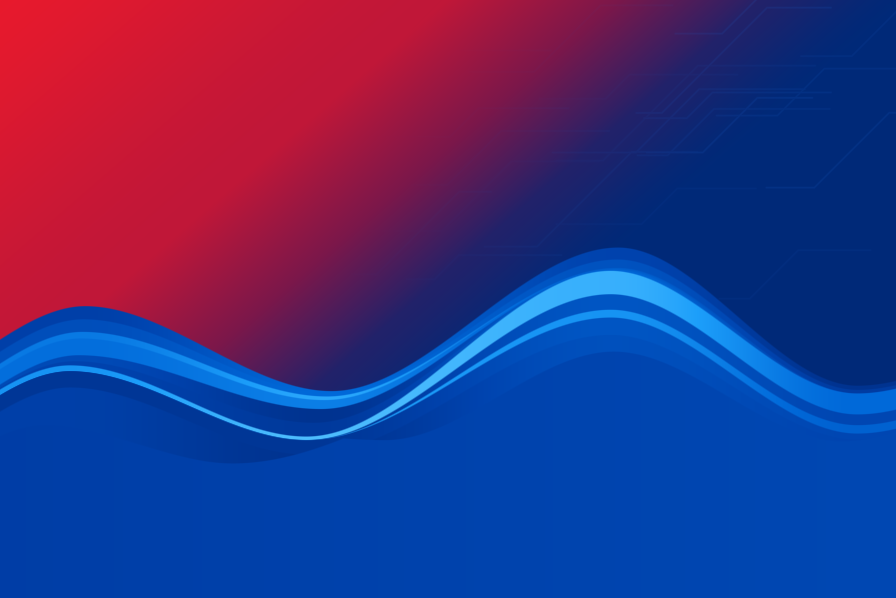
This background is drawn by a Shadertoy shader. Its source:

```glsl
// A red to navy diagonal gradient with faint circuit traces, crossed by a blue
// silk ribbon above a royal blue floor. The ribbon is a stack of smooth waves,
// painted top to bottom, each with its own heights and tones along the canvas.

#define KNOTS vec4(0.095, 0.370, 0.690, 0.957) // x of crest, trough, crest, trough
#define SKEW vec4(0.6, 1.0, 0.3, 0.0)          // how far a layer's lag moves each knot
#define END_DROP 0.162                         // fall left of the first crest
#define END_RISE 0.080                         // climb right of the last trough
#define GRADIENT_TILT 0.77
#define TRACE_COUNT 22
#define TRACE_WIDTH 0.0012
#define TRACE_GLOW 0.16

const vec3 NAVY  = vec3(0.00, 0.14, 0.45);
const vec3 ROYAL = vec3(0.00, 0.26, 0.68);
const vec3 AZURE = vec3(0.00, 0.41, 0.85);
const vec3 SKY   = vec3(0.11, 0.62, 0.98);
const vec3 ICE   = vec3(0.38, 0.79, 1.00);

// Hash without sine
float hash(float n) {
    n = fract(n * 0.1031);
    n *= n + 33.33;
    return fract(n * (n + n));
}

// Blue ramp: 0 navy, 1 royal, 2 azure, 3 sky, 4 ice
vec3 blueTone(float t) {
    vec3 c = mix(NAVY, ROYAL, clamp(t, 0.0, 1.0));
    c = mix(c, AZURE, clamp(t - 1.0, 0.0, 1.0));
    c = mix(c, SKY, clamp(t - 2.0, 0.0, 1.0));
    return mix(c, ICE, clamp(t - 3.0, 0.0, 1.0));
}

// Eased interpolation of four values placed at four knots
float along(float x, vec4 k, vec4 v) {
    float a = mix(v.x, v.y, smoothstep(k.x, k.y, x));
    a = mix(a, v.z, smoothstep(k.y, k.z, x));
    return mix(a, v.w, smoothstep(k.z, k.w, x));
}

float wave(float x, vec4 k, vec4 heights) {
    return along(x, k, heights)
        - END_DROP * (1.0 - smoothstep(k.x - 0.24, k.x, x))
        + END_RISE * smoothstep(k.w, k.w + 0.22, x);
}

// Coverage of the area where d is positive
float fill(float d) {
    float w = 0.75 * fwidth(d);
    return smoothstep(-w, w, d);
}

// Fill everything below one wave
void layer(inout vec3 col, vec2 uv, float lag, vec4 heights, vec4 tones) {
    vec4 k = KNOTS - lag * SKEW;
    vec3 paint = blueTone(along(uv.x, k, tones));
    col = mix(col, paint, fill(wave(uv.x, k, heights) - uv.y));
}

float segment(vec2 p, vec2 a, vec2 b) {
    vec2 pa = p - a, ba = b - a;
    return length(pa - ba * clamp(dot(pa, ba) / dot(ba, ba), 0.0, 1.0));
}

// Horizontal runs joined by a 45 degree bend
float circuit(vec2 p, float pixel) {
    float light = 0.0;
    for (int i = 0; i < TRACE_COUNT; i++) {
        float n = float(i) * 5.0 + 1.0;
        vec2 a = vec2(0.55 + 0.85 * hash(n), 0.50 + 0.48 * hash(n + 1.0));
        vec2 b = a + vec2(0.04 + 0.12 * hash(n + 2.0), 0.0);
        vec2 c = b + vec2(0.04 + 0.14 * hash(n + 3.0));
        vec2 e = c + vec2(0.04 + 0.16 * hash(n + 4.0), 0.0);
        float d = min(segment(p, a, b), min(segment(p, b, c), segment(p, c, e)));
        float line = 1.0 - smoothstep(0.0, TRACE_WIDTH + pixel, d);
        light = max(light, line * (0.4 + 0.6 * hash(n + 2.5)));
    }
    return light;
}

vec3 backdrop(vec2 uv) {
    float s = uv.x + GRADIENT_TILT * (1.0 - uv.y);
    vec3 c = mix(vec3(0.92, 0.10, 0.17), vec3(0.75, 0.09, 0.22), smoothstep(-0.1, 0.53, s));
    c = mix(c, vec3(0.48, 0.09, 0.29), clamp((s - 0.50) / 0.19, 0.0, 1.0));
    c = mix(c, vec3(0.14, 0.13, 0.41), clamp((s - 0.69) / 0.16, 0.0, 1.0));
    return mix(c, vec3(0.00, 0.16, 0.47), smoothstep(0.82, 1.02, s));
}

void mainImage(out vec4 fragColor, in vec2 fragCoord) {
    vec2 uv = fragCoord / iResolution.xy;
    vec2 p = fragCoord / iResolution.y;

    vec3 col = backdrop(uv);
    float traceFade = smoothstep(0.45, 0.95, uv.x + 0.3 * (1.0 - uv.y));
    col = mix(col, vec3(0.10, 0.38, 0.80), TRACE_GLOW * traceFade * circuit(p, 1.0 / iResolution.y));

    // Back folds and the left ribbon with its lit rim
    layer(col, uv, 0.000, vec4(0.488, 0.346, 0.586, 0.355), vec4(0.9, 2.0, 1.0, 0.5));
    layer(col, uv, 0.003, vec4(0.466, 0.342, 0.566, 0.348), vec4(1.3, 2.0, 1.4, 0.8));
    layer(col, uv, 0.005, vec4(0.445, 0.337, 0.552, 0.342), vec4(2.3, 3.2, 1.7, 1.0));
    layer(col, uv, 0.008, vec4(0.434, 0.331, 0.550, 0.341), vec4(2.1, 2.4, 1.8, 1.0));
    layer(col, uv, 0.012, vec4(0.406, 0.316, 0.549, 0.341), vec4(1.2, 0.5, 1.9, 1.0));
    layer(col, uv, 0.020, vec4(0.396, 0.293, 0.548, 0.341), vec4(1.0, 0.7, 2.0, 1.0));

    // Bright ribbon, a thin line on the left and broad on the right
    layer(col, uv, 0.028, vec4(0.389, 0.270, 0.547, 0.342), vec4(2.8, 3.7, 3.4, 2.0));
    layer(col, uv, 0.028, vec4(0.379, 0.264, 0.508, 0.307), vec4(0.7, 0.6, 1.5, 1.1));

    // Second light strand and the shaded underside
    layer(col, uv, 0.028, vec4(0.379, 0.264, 0.482, 0.289), vec4(0.8, 3.0, 2.8, 1.8));
    layer(col, uv, 0.028, vec4(0.379, 0.264, 0.469, 0.275), vec4(0.6, 0.6, 1.5, 1.1));
    layer(col, uv, 0.028, vec4(0.352, 0.240, 0.440, 0.265), vec4(0.9, 0.5, 1.35, 1.05));

    // Floor below the lower of two broad swells
    float leftSwell = wave(uv.x, vec4(0.05, 0.26, 0.685, 0.95), vec4(0.289, 0.225, 0.430, 0.300));
    float rightSwell = wave(uv.x, vec4(0.0, 0.43, 0.685, 0.94), vec4(0.355, 0.264, 0.412, 0.262));
    vec3 ground = mix(vec3(0.00, 0.24, 0.65), vec3(0.00, 0.28, 0.70), uv.x);
    col = mix(col, ground, fill(min(leftSwell, rightSwell) - uv.y));

    fragColor = vec4(col, 1.0);
}
```
